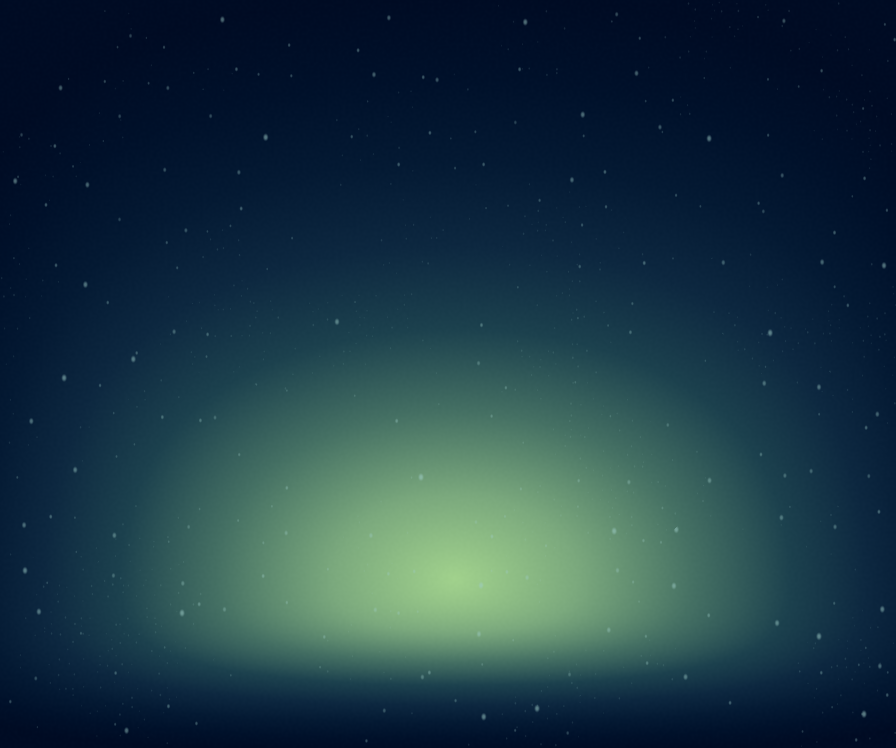
A WebGL 2 fragment shader for this background:

```glsl
#version 300 es
precision highp float;

uniform vec2 u_resolution;
out vec4 outColor;

const vec2 GLOW_CENTER = vec2(0.508, 0.227);
const vec3 STAR_COLOR = vec3(0.62, 0.80, 0.78);
const float RAMP_STEP = 0.18;
const vec3 RAMP[8] = vec3[8](
    vec3(0.63, 0.82, 0.55), vec3(0.48, 0.66, 0.49),
    vec3(0.27, 0.44, 0.39), vec3(0.11, 0.255, 0.305),
    vec3(0.05, 0.155, 0.25), vec3(0.015, 0.10, 0.20),
    vec3(0.0, 0.065, 0.165), vec3(0.0, 0.045, 0.14));

vec2 hash2(vec2 p) {
    vec3 q = fract(p.xyx * vec3(0.1031, 0.1030, 0.0973));
    q += dot(q, q.yzx + 33.33);
    return fract((q.xx + q.yz) * q.zy);
}

float gradientDot(vec2 cell, vec2 offset, vec2 corner) {
    float angle = 6.2832 * hash2(cell + corner).x;
    return dot(vec2(cos(angle), sin(angle)), offset - corner);
}

float gradientNoise(vec2 p) {
    vec2 cell = floor(p);
    vec2 f = fract(p);
    vec2 u = f * f * f * (f * (f * 6.0 - 15.0) + 10.0);
    float low = mix(gradientDot(cell, f, vec2(0.0)),
                    gradientDot(cell, f, vec2(1.0, 0.0)), u.x);
    float high = mix(gradientDot(cell, f, vec2(0.0, 1.0)),
                     gradientDot(cell, f, vec2(1.0)), u.x);
    return mix(low, high, u.y);
}

// Distance from the glow: wide sideways, tall above, cut short below
float glowDistance(vec2 uv, vec2 center) {
    vec2 d = uv - center;
    float side = abs(d.x);
    float below = max(-d.y, 0.0);
    float across = 1.3 * side + 2.8 * pow(side, 4.0);
    float upright = max(d.y, 0.0) / 0.617 + 1.2 * below + 18.0 * below * below;
    return length(vec2(across, upright));
}

vec3 skyColor(float d) {
    float t = clamp(d / RAMP_STEP, 0.0, 6.999);
    int i = int(t);
    return mix(RAMP[i], RAMP[i + 1], fract(t));
}

// One jittered, slightly upright star in some of the grid cells
float starLayer(vec2 p, float cells, float density, float radius, float pixel, float seed) {
    vec2 grid = p * cells;
    vec2 cell = floor(grid);
    vec2 place = hash2(cell + seed);
    vec2 trait = hash2(cell + seed + 57.3);
    vec2 offset = (fract(grid) - mix(vec2(0.2), vec2(0.8), place)) / cells;
    float size = max(radius * mix(0.65, 1.15, trait.y), pixel);
    float dist = length(offset * vec2(1.0, 0.72));
    float light = 1.0 - smoothstep(0.15 * size, size, dist);
    return light * step(trait.x, density) * mix(0.45, 1.0, trait.y);
}

void main() {
    vec2 uv = gl_FragCoord.xy / u_resolution;
    vec2 p = gl_FragCoord.xy / u_resolution.y;
    float pixel = 1.0 / u_resolution.y;

    // Sky and glow
    vec3 color = skyColor(glowDistance(uv, GLOW_CENTER));

    // Stars thin out toward the middle
    float rim = smoothstep(0.1, 0.5, length(uv - vec2(0.5, 0.52)));
    float large = starLayer(p, 15.0, mix(0.06, 0.5, rim), 0.0040, pixel, 11.0);
    float small = starLayer(p, 24.0, 0.26, 0.0025, pixel, 83.0);

    // Fine dust gathers in patches
    float patches = smoothstep(-0.1, 0.45, gradientNoise(p * 5.0 + 3.7));
    float dust = starLayer(p, 95.0, 0.3 * patches, 0.0016, pixel, 149.0);

    float starlight = 0.55 * large + 0.38 * small + 0.14 * dust;
    color = mix(color, STAR_COLOR, clamp(starlight, 0.0, 1.0));

    // Faint grain
    color += 0.008 * gradientNoise(p * 210.0);
    outColor = vec4(color, 1.0);
}
```
